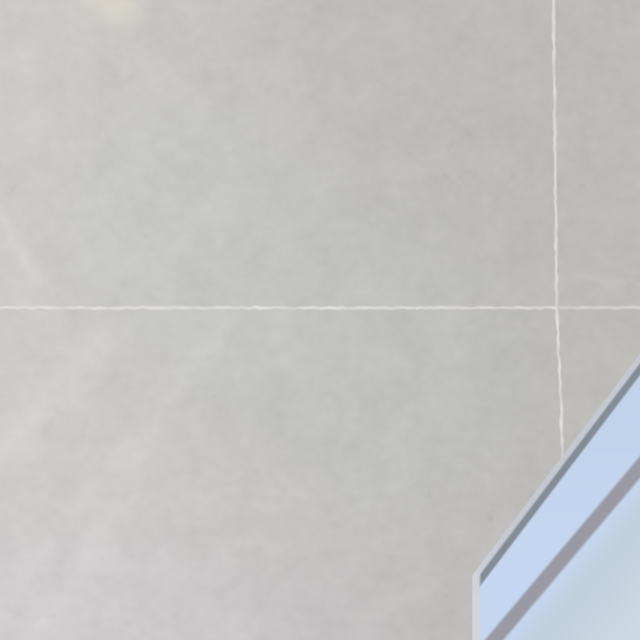
Give the GLSL for this texture, as a WebGL 1 fragment shader.

```glsl
precision highp float;
// Pale stone floor tiles with thin white grout and a blue metal-trimmed panel in one corner.
uniform vec2 u_resolution;

const vec3 STONE_LIGHT = vec3(0.803, 0.798, 0.787);
const vec3 STONE_DARK = vec3(0.738, 0.735, 0.720);
const vec3 STONE_COOL = vec3(0.765, 0.775, 0.778);
const vec3 GROUT = vec3(0.885, 0.880, 0.865);
const vec3 TRIM = vec3(0.770, 0.790, 0.820);
const vec3 GROOVE = vec3(0.520, 0.550, 0.590);
const vec3 PANEL_BLUE = vec3(0.772, 0.842, 0.940);
const vec3 PANEL_PALE = vec3(0.755, 0.815, 0.865);
const vec3 STRIP = vec3(0.600, 0.605, 0.640);

const vec2 JOINT = vec2(0.870, 0.519);
const vec2 CORNER = vec2(0.740, 0.104);

vec2 hashGradient(vec2 cell) {
  vec2 q = vec2(dot(cell, vec2(127.1, 311.7)), dot(cell, vec2(269.5, 183.3)));
  return 2.0 * fract(sin(q) * 43758.55) - 1.0;
}

float gradientNoise(vec2 p) {
  vec2 i = floor(p);
  vec2 f = fract(p);
  vec2 u = f * f * f * (f * (f * 6.0 - 15.0) + 10.0);
  vec2 e = vec2(1.0, 0.0);
  float low = mix(dot(hashGradient(i), f), dot(hashGradient(i + e), f - e), u.x);
  float high = mix(dot(hashGradient(i + e.yx), f - e.yx),
                   dot(hashGradient(i + e.xx), f - e.xx), u.x);
  return mix(low, high, u.y);
}

float fbm(vec2 p) {
  float sum = 0.0;
  float amplitude = 0.5;
  for (int i = 0; i < 5; i++) {
    sum += amplitude * gradientNoise(p);
    p = mat2(1.6, 1.2, -1.2, 1.6) * p + 7.3;
    amplitude *= 0.5;
  }
  return sum;
}

float segmentDistance(vec2 p, vec2 a, vec2 b) {
  vec2 ab = b - a;
  return length(p - a - ab * clamp(dot(p - a, ab) / dot(ab, ab), 0.0, 1.0));
}

float softStreak(vec2 p, vec2 a, vec2 b, float width) {
  float d = segmentDistance(p, a, b) / width;
  return exp(-d * d);
}

// Filled band of the given half width around zero distance.
float band(float d, float halfWidth, float blur) {
  return 1.0 - smoothstep(halfWidth - blur, halfWidth + blur, abs(d));
}

vec3 stone(vec2 p, vec2 tile) {
  vec2 q = p + tile * 5.7;
  float cloud = fbm(q * 4.0);
  float mottle = fbm(q * 15.0 + 3.0);
  float grain = fbm(q * vec2(48.0, 56.0));

  // Light falls off toward the right, with cool and warm drifts.
  float shade = smoothstep(-0.05, 0.85, p.x + 0.12 * (p.y - 0.5) + 0.3 * cloud);
  vec3 color = mix(STONE_LIGHT, STONE_DARK, shade);
  float cool = softStreak(p, vec2(0.27, 0.65), vec2(0.60, 0.38), 0.19);
  color = mix(color, STONE_COOL, 0.4 * cool);
  color += vec3(0.004, 0.002, 0.014) * smoothstep(0.5, 0.0, p.y);
  color += 0.046 * mottle + 0.034 * grain;

  // Sparse dark flecks gathered in loose patches.
  float patches = smoothstep(0.0, 0.3, fbm(q * 6.0 + 11.0));
  color -= 0.055 * patches * smoothstep(0.12, 0.45, fbm(q * 32.0));

  // Diagonal pale veins below the joint and faint scratches above it.
  vec2 bent = p + 0.04 * vec2(cloud, mottle);
  float lower = 0.8 * softStreak(bent, vec2(0.17, 0.48), vec2(-0.03, 0.27), 0.030);
  lower += 0.8 * softStreak(bent, vec2(0.34, 0.49), vec2(0.05, 0.00), 0.022);
  lower += 0.6 * softStreak(bent, vec2(0.20, 0.31), vec2(-0.02, 0.04), 0.018);
  lower += 0.5 * softStreak(bent, vec2(0.70, 0.09), vec2(0.56, 0.03), 0.014);
  float upper = softStreak(bent, vec2(-0.01, 0.68), vec2(0.06, 0.57), 0.008);
  upper += 0.9 * softStreak(bent, vec2(0.91, 0.57), vec2(1.01, 0.55), 0.007);
  color += 0.022 * mix(lower, upper, tile.y);
  float glow = softStreak(p, vec2(0.15, 1.01), vec2(0.19, 0.99), 0.035);
  return color + glow * vec3(0.055, 0.045, 0.025);
}

// Worn joint line; along gives its lengthwise coordinate.
float grout(float d, float along, float px) {
  float wobble = 0.0022 * gradientNoise(vec2(along * 85.0, 2.5));
  float width = 0.0022 + 0.0016 * gradientNoise(vec2(along * 70.0, 8.5));
  float wear = 0.80 + 0.55 * gradientNoise(vec2(along * 45.0, 4.5));
  return clamp(wear, 0.0, 1.0) * band(d + wobble, width, max(px, 0.0020));
}

vec3 panel(vec2 p, float edge, float px) {
  float inner = dot(p - vec2(0.772, 0.0), vec2(0.764, -0.645));
  vec3 blue = PANEL_BLUE * (1.0 - 0.02 * smoothstep(0.15, 0.40, p.y));
  vec3 pale = mix(PANEL_BLUE, PANEL_PALE, smoothstep(0.0, 0.06, inner));
  pale += vec3(0.04, 0.035, 0.025) * smoothstep(0.05, 0.16, inner);
  vec3 color = mix(blue, pale, smoothstep(-px, px, inner));
  color = mix(color, STRIP, band(inner, 0.0110, px + 0.002));
  float trim = 1.0 - smoothstep(0.010 - px, 0.010 + px, min(edge, p.x - CORNER.x));
  color = mix(color, TRIM + 0.05 * smoothstep(0.18, 0.05, p.y), trim);
  float groove = band(edge - 0.0145, 0.0055, px + 0.001) * smoothstep(0.747, 0.753, p.x);
  return mix(color, GROOVE, groove);
}

void main() {
  vec2 p = gl_FragCoord.xy / u_resolution;
  float px = 1.0 / min(u_resolution.x, u_resolution.y);

  // The upright joint leans slightly as it descends.
  vec2 joint = p - JOINT + vec2(0.011 * (p.y - JOINT.y), 0.0);
  joint.x -= 0.03 * max(0.0, JOINT.y - p.y);
  vec3 color = stone(p, step(0.0, joint));
  float across = grout(joint.y, p.x, px) * mix(1.0, 0.65, step(0.0, joint.x));
  color = mix(color, GROUT, max(across, grout(joint.x, p.y + 3.0, px)));

  float edge = dot(p - CORNER, vec2(0.797, -0.604));
  float inside = min(edge, p.x - CORNER.x + 0.002);
  color = mix(color, panel(p, edge, px), smoothstep(-px, px, inside));
  gl_FragColor = vec4(color, 1.0);
}
```
